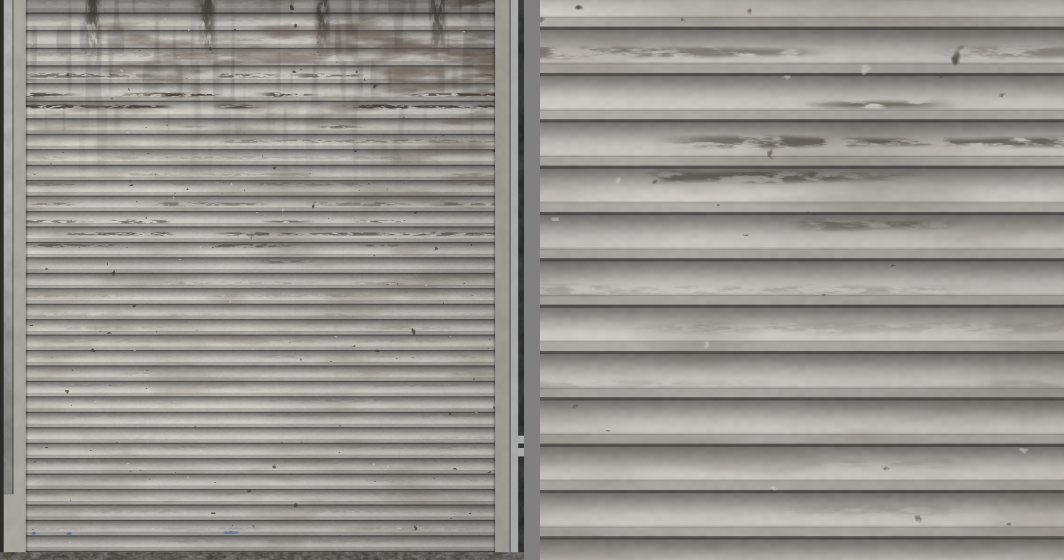
Left: the whole. Right: its middle third, enlarged.
A Shadertoy shader for this texture:

```glsl
// A weathered roller shutter: shaded horizontal slats between painted side posts.
// Each slat is a vertical shading profile repeated with fract; soot, streaks,
// specks and paint marks come from hashed value noise on top.

float hash(vec2 p) {
    return fract(sin(dot(p, vec2(127.1, 311.7))) * 43758.5453);
}

float noise(vec2 p) {
    vec2 i = floor(p), f = fract(p);
    f = f * f * (3.0 - 2.0 * f);
    return mix(mix(hash(i), hash(i + vec2(1, 0)), f.x),
               mix(hash(i + vec2(0, 1)), hash(i + vec2(1, 1)), f.x), f.y);
}

float fbm(vec2 p) {
    float sum = 0.0, amp = 0.5;
    for (int i = 0; i < 4; i++) {
        sum += amp * noise(p);
        p = p * 2.03 + 17.0;
        amp *= 0.5;
    }
    return sum / 0.9375;
}

// Smooth-edged mask of the interval a..b
float band(float x, float a, float b, float soft) {
    return smoothstep(a - soft, a + soft, x) - smoothstep(b - soft, b + soft, x);
}

// Small dark marks, at most one in each cell of a jittered grid
float specks(vec2 p, float chance) {
    vec2 cell = floor(p);
    float seed = hash(cell + 5.0);
    vec2 d = fract(p) - 0.25 - 0.5 * vec2(hash(cell), hash(cell + 31.0));
    d.y *= mix(0.6, 2.5, hash(cell + 9.0));
    d += 0.12 * (vec2(noise(p * 9.0), noise(p * 9.0 + 40.0)) - 0.5);
    return step(seed, chance) * (1.0 - smoothstep(0.03, 0.13, length(d)));
}

vec3 shutter(vec2 p, float pixel) {
    // Six taller slats above, twenty-eight shorter ones below
    float pitch = p.y < 0.2122 ? 0.0315 : 0.02758;
    float k = (p.y - 0.2122) / pitch;
    float id = floor(k), f = fract(k), e = 0.6 * pixel / pitch;
    float upper = 1.0 - smoothstep(0.14, 0.26, p.y);

    // Slat profile: shadow under the joint, bright belly, flat lip, dark joint
    float light = mix(0.41, 0.765, smoothstep(-0.12, mix(0.66, 0.52, upper), f));
    light = mix(light, 0.645, smoothstep(0.76 - e, 0.76 + e, f));
    light -= 0.07 * band(f, 0.73, 0.78, e);
    float joint = 1.0 - smoothstep(0.035 - e, 0.035 + e, min(f, 1.0 - f));
    light = mix(light, 0.27, 0.85 * joint);

    // Slow changes of tone over the whole door and from slat to slat
    light *= 1.0 + 0.05 * (hash(vec2(id, 3.0)) - 0.5);
    light *= 1.03 - 0.10 * smoothstep(0.45, 0.95, p.x) - 0.07 * smoothstep(0.8, 0.98, p.y);
    light *= 0.93 + 0.14 * fbm(p * vec2(7.0, 11.0));
    light += 0.025 * (noise(p * vec2(220.0, 380.0)) - 0.5);
    vec3 col = light * vec3(1.0, 0.988, 0.958);

    // Brown soot clouds, heavier above and to the right
    float cloud = smoothstep(0.48, 0.8, fbm(p * vec2(9.0, 38.0) + 3.0));
    float zone = 0.18 + 0.4 * upper + 0.25 * smoothstep(0.6, 0.9, p.x) * (1.0 - smoothstep(0.4, 0.65, p.y));
    col = mix(col, vec3(0.39, 0.355, 0.31), cloud * zone);

    // Runs below four evenly spaced brackets
    float off = abs(mod(p.x - 0.066, 0.22) - 0.11);
    float run = (1.0 - smoothstep(0.004, 0.021, off)) * (1.0 - smoothstep(0.03, 0.13, p.y));
    run *= smoothstep(0.2, 0.65, fbm(vec2(p.x * 150.0, p.y * 60.0)));
    col = mix(col, vec3(0.27, 0.25, 0.22), 0.75 * run);
    float drip = smoothstep(0.55, 0.85, noise(vec2(p.x * 90.0, p.y * 14.0)));
    col *= 1.0 - 0.13 * drip * (1.0 - smoothstep(0.05, 0.4, p.y));

    // Broken horizontal streaks, one line in each slat
    float heavy = exp(-pow((p.y - 0.185) / 0.055, 2.0)) + 0.5 * exp(-pow((p.y - 0.41) / 0.07, 2.0)) + 0.12;
    float row = mix(0.2, 0.7, hash(vec2(id, 8.0)));
    float wide = mix(0.05, 0.13, noise(vec2(p.x * 25.0, id)));
    float streak = band(f, row - wide, row + wide, 0.07);
    streak *= smoothstep(0.38, 0.65, noise(vec2(p.x * 11.0, id * 7.3)));
    streak *= smoothstep(0.3, 0.6, fbm(vec2(p.x * 75.0, p.y * 300.0)));
    col = mix(col, vec3(0.22, 0.20, 0.18), min(heavy, 0.85) * streak);

    // Specks and chips
    col = mix(col, vec3(0.24, 0.22, 0.19), 0.75 * specks(p * vec2(26.0, 28.0), 0.06));
    col = mix(col, vec3(0.33, 0.31, 0.27), 0.6 * specks(p * vec2(55.0, 60.0) + 7.0, 0.05));
    col = mix(col, vec3(0.82, 0.81, 0.78), 0.5 * specks(p * vec2(40.0, 44.0) + 90.0, 0.03));

    // Blue paint marks near the ground
    vec2 mark = vec2(abs(p.x - 0.44), p.y - 0.951) / vec2(0.018, 0.0035);
    vec2 dab = vec2(abs(p.x - 0.098) - 0.034, p.y - 0.953) / vec2(0.006, 0.004);
    float paint = 1.0 - smoothstep(0.5, 1.1, min(length(mark), length(dab)) + 0.5 * noise(p * 200.0) - 0.2);
    col = mix(col, vec3(0.36, 0.44, 0.60), 0.8 * paint);

    // Shade below the lintel and in the side guides
    col *= mix(0.73, 1.0, smoothstep(0.005, 0.055, p.y));
    return col * (0.72 + 0.28 * smoothstep(0.0, 0.006, min(p.x - 0.049, 0.945 - p.x)));
}

void mainImage(out vec4 fragColor, in vec2 fragCoord) {
    vec2 p = fragCoord / iResolution.xy;
    p.y = 1.0 - p.y; // measured downwards from the top
    vec2 px = 0.6 / iResolution.xy;
    float grain = fbm(p * vec2(60.0, 45.0)) - 0.5;
    vec3 col = shutter(p, 1.0 / iResolution.y);

    // Left post with a metal rail that ends above the ground
    vec3 post = vec3(0.655, 0.65, 0.615) + 0.05 * grain;
    col = mix(col, post, 1.0 - smoothstep(0.049 - px.x, 0.049 + px.x, p.x));
    float rail = band(p.x, 0.006, 0.025, px.x) * (1.0 - smoothstep(0.883 - px.y, 0.883 + px.y, p.y));
    vec3 metal = mix(vec3(0.67, 0.675, 0.67), vec3(0.50, 0.50, 0.49), smoothstep(0.35, 0.8, p.y));
    col = mix(col, metal + 0.12 * grain, rail);
    col *= 1.0 - 0.4 * band(p.x, 0.0235, 0.026, px.x) * step(p.y, 0.883);
    col = mix(col, vec3(0.17, 0.17, 0.165), 1.0 - smoothstep(0.007 - px.x, 0.007 + px.x, p.x));

    // Right post, pale outer strip and the dark gap with two crossbars
    col = mix(col, post * 0.93, smoothstep(0.945 - px.x, 0.945 + px.x, p.x));
    col = mix(col, vec3(0.66, 0.665, 0.665) + 0.04 * grain, smoothstep(0.973 - px.x, 0.973 + px.x, p.x));
    col *= 1.0 - 0.35 * band(p.x, 0.972, 0.975, px.x);
    float bars = band(p.y, 0.778, 0.792, px.y) + band(p.y, 0.80, 0.815, px.y);
    vec3 gap = mix(vec3(0.19, 0.195, 0.19) + 0.15 * grain, vec3(0.68), bars);
    col = mix(col, gap, smoothstep(0.989 - px.x, 0.989 + px.x, p.x));

    // Ground
    vec3 ground = vec3(0.37, 0.36, 0.34) + 0.3 * (fbm(p * vec2(110.0, 160.0)) - 0.5);
    col = mix(col, ground, smoothstep(0.986 - px.y, 0.986 + px.y, p.y));
    fragColor = vec4(clamp(col, 0.0, 1.0), 1.0);
}
```
